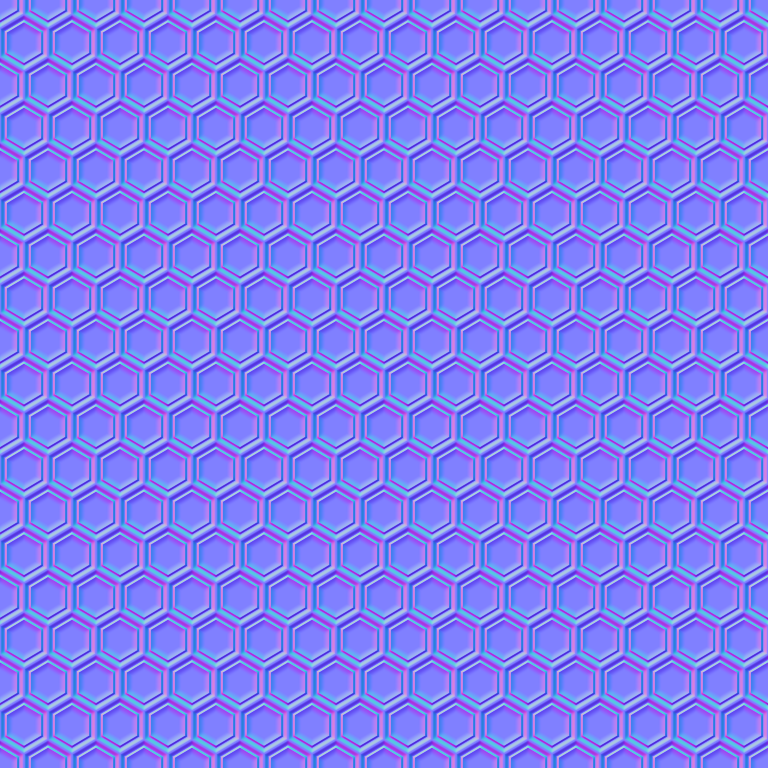
This texture map is drawn by a Shadertoy shader. Its source:

```glsl
const vec2 REPEATS = vec2(16.0, 9.0);       // cells across, pairs of staggered rows down
const vec2 LATTICE = vec2(1.0, 1.7320508);  // size of one pair of rows
const vec2 DOME = vec2(0.42, 0.73);         // soft fall inside the cell, in apothems
const vec2 STEP_UP = vec2(0.715, 0.785);    // narrow rise to the rim
const vec2 OUTER_FALL = vec2(0.83, 0.95);   // fall from the rim to the joint
const float DOME_SLOPE = 0.60;
const float STEP_SLOPE = 1.15;
const float FALL_SLOPE = 0.92;
const float STEP_SOFTNESS = 0.03;
const float FALL_SOFTNESS = 0.05;
const float CORNER_SHARPNESS = 24.0;

// Offset from the nearest centre of the staggered lattice
vec2 cellOffset(vec2 p) {
    vec2 a = mod(p, LATTICE) - 0.5 * LATTICE;
    vec2 b = mod(p + 0.5 * LATTICE, LATTICE) - 0.5 * LATTICE;
    return dot(a, a) < dot(b, b) ? a : b;
}

// Hexagon distance (1 at the joint) in z, outward direction in xy
vec3 hexField(vec2 p) {
    float dist = 0.0;
    vec2 outward = vec2(0.0);
    for (int i = 0; i < 3; i++) {
        float angle = radians(60.0) * float(i);
        vec2 axis = vec2(cos(angle), sin(angle));
        float along = 2.0 * dot(p, axis);
        dist = max(dist, abs(along));
        outward += sign(along) * axis * exp(CORNER_SHARPNESS * (abs(along) - 1.0));
    }
    return vec3(outward / max(length(outward), 1e-20), dist);
}

float band(float x, vec2 range, float soft) {
    return smoothstep(range.x - soft, range.x + soft, x)
         * (1.0 - smoothstep(range.y - soft, range.y + soft, x));
}

// Downward slope of the relief, going outward from the cell centre
float reliefSlope(float d, float pixel) {
    float stepSoft = max(STEP_SOFTNESS, pixel);
    float fallSoft = max(FALL_SOFTNESS, pixel);
    float dome = smoothstep(DOME.x, DOME.y, d)
               * (1.0 - smoothstep(DOME.y - stepSoft, DOME.y + stepSoft, d));
    return DOME_SLOPE * dome
         - STEP_SLOPE * band(d, STEP_UP, stepSoft)
         + FALL_SLOPE * band(d, OUTER_FALL, fallSoft);
}

void mainImage(out vec4 fragColor, in vec2 fragCoord) {
    vec2 uv = fragCoord / iResolution.xy;
    vec3 hex = hexField(cellOffset(uv * REPEATS * LATTICE));

    // Half a pixel, measured in apothems
    float pixel = REPEATS.x / iResolution.x;
    float slope = reliefSlope(hex.z, pixel);

    // Tangent-space normal with green pointing down
    vec3 normal = normalize(vec3(hex.x * slope, -hex.y * slope, 1.0));
    fragColor = vec4(0.5 + 0.5 * normal, 1.0);
}
```
